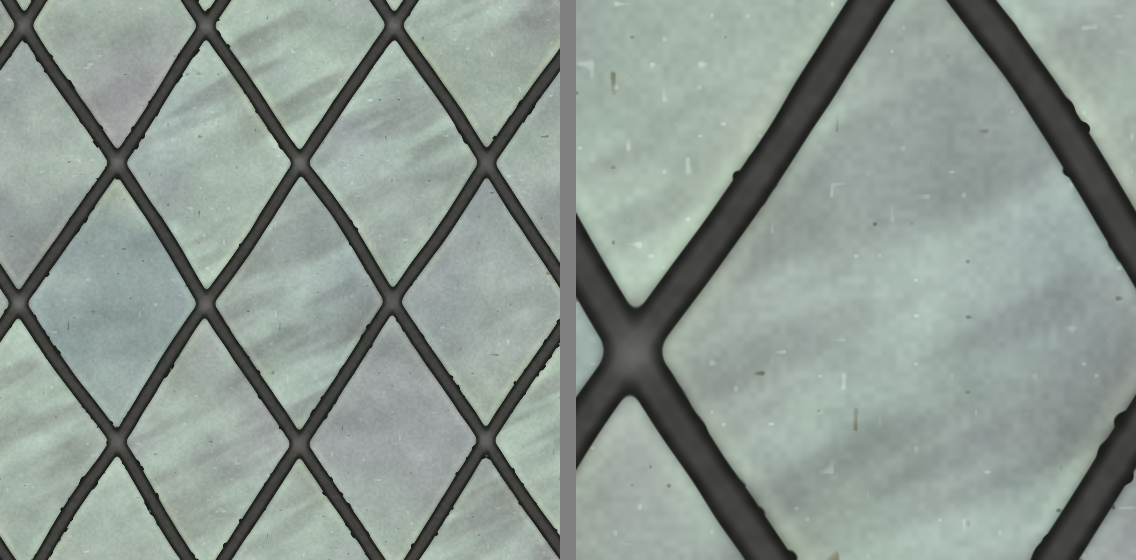
Left, the full canvas; right, a detail of the centre.
This pattern is drawn by a three.js fragment shader. Its source:

```glsl
// Leaded diamond window: three panes across and two down, plus the offset rows between.
// Two families of diagonal lead cames come from fract of skewed axes; every pane gets its own
// tint, cloudiness and slanted ripples from noise that wraps at the canvas edges.
varying vec2 vUv;

float hash(vec2 p) {
  vec3 q = fract(vec3(p.xyx) * 0.1031);
  q += dot(q, q.yzx + 33.33);
  return fract((q.x + q.y) * q.z);
}

// Value noise whose lattice repeats after the given whole period.
float noise(vec2 p, vec2 period) {
  vec2 i = floor(p), f = fract(p);
  f = f * f * (3.0 - 2.0 * f);
  vec2 lo = mod(i, period), hi = mod(i + 1.0, period);
  return mix(mix(hash(lo), hash(vec2(hi.x, lo.y)), f.x),
             mix(hash(vec2(lo.x, hi.y)), hash(hi), f.x), f.y);
}

float cloud(vec2 p, float cells, vec2 shift) {
  float sum = 0.0, weight = 0.5;
  for (int i = 0; i < 5; i++) {
    sum += weight * noise(p * cells + shift, vec2(cells));
    cells *= 2.0;
    weight *= 0.55;
  }
  return sum / 1.055;
}

// Long streaks rising to the right; the whole-number skew keeps them wrapping.
float ripples(vec2 p, vec2 shift) {
  vec2 along = vec2(2.0 * p.x + p.y, 2.0 * p.y - p.x);
  float broad = noise(along * vec2(3.0, 17.0) + shift, vec2(3.0, 17.0));
  float fine = noise(along * vec2(7.0, 38.0) + shift, vec2(7.0, 38.0));
  return 0.72 * broad + 0.28 * fine;
}

vec3 glass(vec2 p, vec2 pane, float edge) {
  float seed = hash(pane + 17.0);
  float wavy = hash(pane + 41.0);
  vec2 shift = floor(vec2(seed, wavy) * 60.0);
  float soft = cloud(p, 4.0, shift);
  float mottle = cloud(p, 16.0, shift + 5.0);

  // Tint drifts between mauve grey, blue grey and pale green.
  vec3 cool = mix(vec3(0.605, 0.61, 0.61), vec3(0.565, 0.63, 0.625), seed);
  vec3 color = mix(cool, vec3(0.64, 0.70, 0.655),
                   smoothstep(0.3, 0.72, soft + 0.25 * (wavy - 0.5)));
  color += 0.16 * (mottle - 0.5);

  // Ripples fade in and out across a pane and are faint in some panes.
  vec2 bent = p + 0.025 * (cloud(p, 5.0, vec2(3.0)) - 0.5);
  float streak = smoothstep(0.28, 0.75, ripples(bent, shift)) - 0.5;
  float strength = mix(0.15, 1.0, smoothstep(0.2, 0.7, wavy))
                 * smoothstep(0.25, 0.6, cloud(p, 6.0, shift + 9.0));
  color += streak * strength * vec3(0.095, 0.125, 0.105);

  // Pale bloom, warm grime and a thin shadow beside the lead.
  float patchy = noise(p * 9.0 + shift, vec2(9.0));
  color += vec3(0.075, 0.085, 0.065) * patchy * exp(-pow((edge - 0.006) / 0.007, 2.0));
  color -= vec3(0.05, 0.07, 0.085) * smoothstep(0.5, 0.95, patchy) * exp(-edge / 0.022);
  color -= 0.17 * exp(-max(edge, 0.0) / 0.0022);

  // Fine grain, pale bubbles and rare brown specks.
  color += 0.045 * (noise(p * 230.0, vec2(230.0)) - 0.5);
  color += 0.10 * smoothstep(0.91, 1.0, noise(p * 140.0 + 7.0, vec2(140.0)));
  float speck = smoothstep(0.95, 1.0, noise(p * 90.0 + 31.0, vec2(90.0)));
  return color - speck * vec3(0.14, 0.18, 0.22);
}

void main() {
  // Hand-made irregularity bends the grid slightly.
  vec2 wobble = vec2(noise(vUv * 5.0, vec2(5.0)), noise(vUv * 5.0 + 2.0, vec2(5.0))) - 0.5;
  vec2 p = vUv + 0.014 * wobble;

  // Skewed axes: each whole value of either axis is one came.
  vec2 grid = (p - vec2(0.038, 0.96)) * vec2(3.0, 2.0);
  vec2 axes = vec2(grid.x + grid.y, grid.x - grid.y);
  vec2 cell = floor(axes);
  vec2 pane = mod(vec2(cell.x + cell.y + 1.0, cell.x - cell.y), vec2(6.0, 4.0));
  vec2 offset = fract(axes + 0.5) - 0.5;
  vec2 dist = abs(offset) / length(vec2(3.0, 2.0));

  // Rounded union of the two cames makes a fillet at each joint.
  float blend = max(0.010 - abs(dist.x - dist.y), 0.0);
  float d = min(dist.x, dist.y) - blend * blend / 0.04;
  float burr = smoothstep(0.6, 0.95, noise(vUv * 110.0, vec2(110.0)))
             * smoothstep(0.35, 0.7, noise(vUv * 16.0, vec2(16.0)));
  float halfWidth = 0.0118 + 0.0012 * (noise(vUv * 34.0, vec2(34.0)) - 0.5);
  float edge = d - halfWidth;

  // Lead: soft highlight along the middle, dark flanks, solder at the joints.
  float across = clamp(d / halfWidth, 0.0, 1.0);
  float shade = mix(0.262, 0.125, smoothstep(0.3, 0.95, across));
  vec2 toJoint = vec2((offset.x + offset.y) / 6.0, (offset.x - offset.y) / 4.0);
  float solder = exp(-dot(toJoint, toJoint) / 0.00022);
  shade += solder * (0.13 + 0.12 * (cloud(vUv, 30.0, vec2(0.0)) - 0.5));
  shade += 0.035 * (noise(vUv * 150.0, vec2(150.0)) - 0.5);
  vec3 lead = shade * vec3(1.0, 1.0, 0.96);

  vec3 color = glass(vUv, pane, edge);
  color = mix(color, vec3(0.11, 0.115, 0.10), smoothstep(0.001, -0.001, edge - 0.0035 * burr));
  color = mix(color, lead, smoothstep(0.001, -0.001, edge));
  gl_FragColor = vec4(color, 1.0);
}
```
